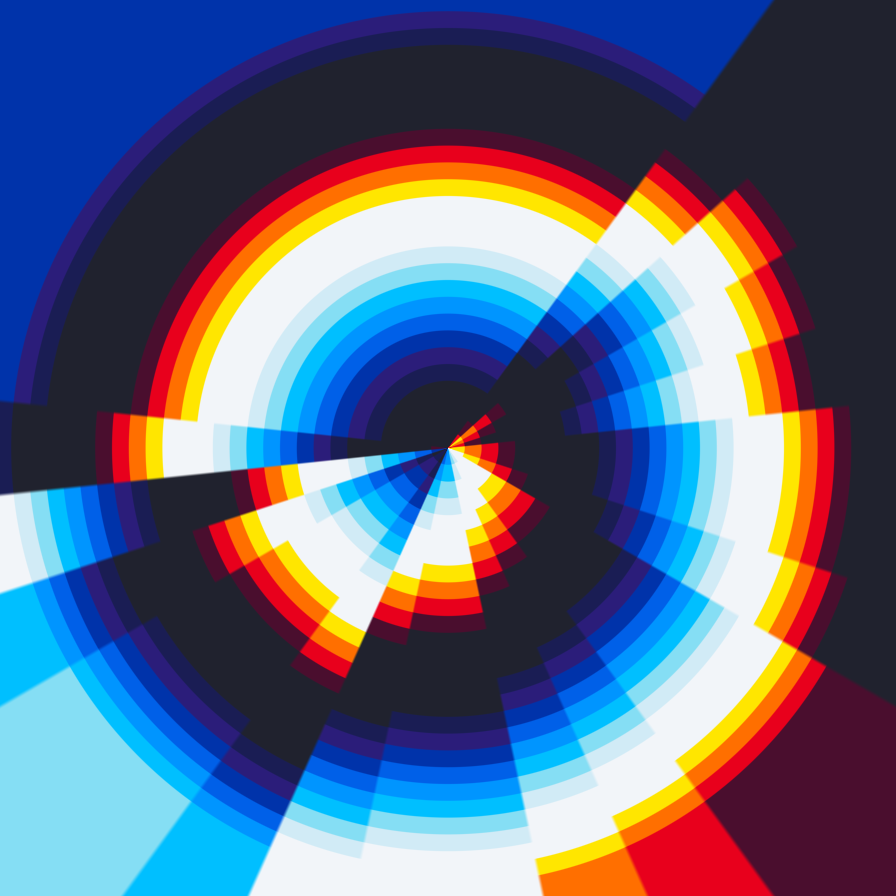
Reproduce this background procedurally as a three.js fragment shader.

```glsl
varying vec2 vUv;

const vec2 CENTER = vec2(0.5);
const float TAU = 6.2831853;
const float RING_WIDTH = 0.01875;
const float LAST_RING = 26.0;
const float CYCLE = 20.0;         // rings per colour cycle
const float DARK_RINGS = 5.0;
const float WHITE_RINGS = 3.0;
const float EDGE = 0.0009;        // half width of every soft edge
const float EDGE_SPREAD = 0.0035; // extra softness of the rays, in radians
const int SECTORS = 30;

// Outward shift of the rings in each sector, counter-clockwise from the right
const float SHIFT[SECTORS] = float[SECTORS](
  5.0, 3.0, 4.0, 5.0, 3.0, 0.0, 0.0, 0.0, 0.0, 0.0,
  0.0, 0.0, 0.0, 0.0, 0.0, 2.0, 14.0, 17.0, 16.0, 16.0,
  17.0, 13.0, 12.0, 12.0, 10.0, 9.0, 8.0, 8.0, 6.0, 5.0
);

const vec3 DARK = vec3(0.125, 0.135, 0.18);
const vec3 NAVY = vec3(0.10, 0.115, 0.33);
const vec3 PURPLE = vec3(0.17, 0.115, 0.48);
const vec3 DEEP_BLUE = vec3(0.0, 0.20, 0.665);
const vec3 BLUE = vec3(0.0, 0.375, 0.91);
const vec3 AZURE = vec3(0.0, 0.585, 1.0);
const vec3 CYAN = vec3(0.0, 0.75, 1.0);
const vec3 LIGHT_CYAN = vec3(0.52, 0.87, 0.955);
const vec3 PALE = vec3(0.82, 0.92, 0.965);
const vec3 WHITE = vec3(0.95, 0.962, 0.976);
const vec3 YELLOW = vec3(1.0, 0.90, 0.0);
const vec3 ORANGE = vec3(1.0, 0.435, 0.0);
const vec3 RED = vec3(0.91, 0.0, 0.11);
const vec3 MAROON = vec3(0.29, 0.055, 0.18);

const vec3 PALETTE[14] = vec3[14](
  DARK, NAVY, PURPLE, DEEP_BLUE, BLUE, AZURE, CYAN,
  LIGHT_CYAN, PALE, WHITE, YELLOW, ORANGE, RED, MAROON
);

// Flat colour of one cell; the dark and white bands span several rings
vec3 cellColor(float ring, float sector) {
  int s = int(mod(sector + 0.5, float(SECTORS)));
  float band = floor(mod(clamp(ring, 0.0, LAST_RING) - SHIFT[s] + 1.5, CYCLE));
  float index = band - min(band, DARK_RINGS - 1.0)
    - clamp(band - 13.0, 0.0, WHITE_RINGS - 1.0);
  return PALETTE[int(index + 0.5)];
}

// Colour across the ring edge nearest to this radius
vec3 ringColor(float radius, float sector) {
  float rings = radius / RING_WIDTH;
  float edge = floor(rings + 0.5);
  float soft = EDGE / RING_WIDTH;
  return mix(cellColor(edge - 1.0, sector), cellColor(edge, sector),
    smoothstep(-soft, soft, rings - edge));
}

void main() {
  vec2 p = vUv - CENTER;
  float radius = max(length(p), 0.00001);

  // Sectors are centred on the horizontal axis
  float perRadian = float(SECTORS) / TAU;
  float turn = atan(p.y, p.x) * perRadian + 0.5;
  float edge = floor(turn + 0.5);
  float soft = min((EDGE / radius + EDGE_SPREAD) * perRadian, 0.5);

  vec3 color = mix(ringColor(radius, edge - 1.0), ringColor(radius, edge),
    smoothstep(-soft, soft, turn - edge));
  gl_FragColor = vec4(color, 1.0);
}
```
